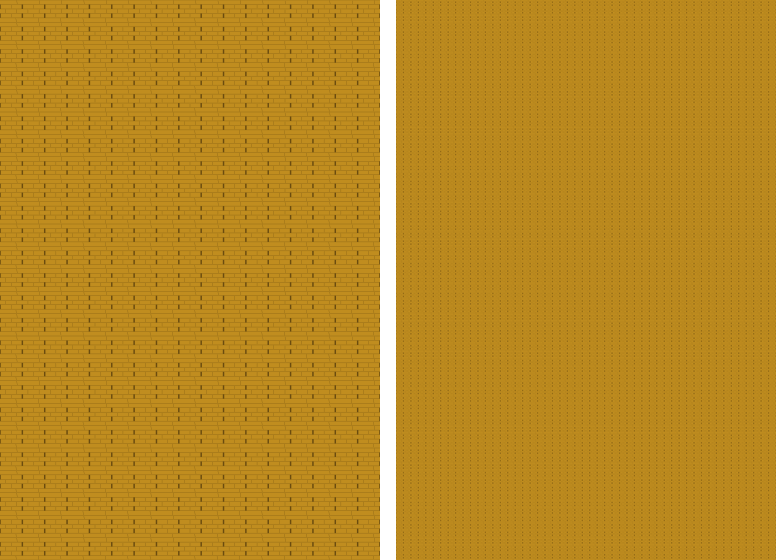
Left: one tile. Right: repeated 3 by 3.
Reproduce this texture procedurally as a WebGL 1 fragment shader.

```glsl
precision highp float;

// Ochre brick wall, 17 by 25 square repeats of five courses each: three courses
// of short bricks, with dark slots in two of them, between two of long bricks.
// Thin mortar lines are box filtered so that they stay even at any size.

uniform vec2 u_resolution;

const vec2 REPEATS = vec2(17.0, 25.0);
const float COURSES = 5.0;
const float MORTAR_WIDTH = 0.015;
const float SLOT_WIDTH = 0.065;
const float SLANT = 0.12;

const vec3 BRICK = vec3(0.752, 0.552, 0.120);
const vec3 MORTAR = vec3(0.51, 0.37, 0.08);
const vec3 SLOT = vec3(0.42, 0.30, 0.06);

// Signed distance to the nearest multiple of a spacing.
float wrapped(float d, float spacing) {
  return mod(d + 0.5 * spacing, spacing) - 0.5 * spacing;
}

// Share of a pixel centred at distance d that a band of the given width covers.
float bandCoverage(float d, float width, float pixel) {
  float low = max(d - 0.5 * pixel, -0.5 * width);
  float high = min(d + 0.5 * pixel, 0.5 * width);
  return max(high - low, 0.0) / pixel;
}

// Mortar in x and slots in y, for the upright joints of one course.
vec2 courseJoints(vec2 p, float course, vec2 pixel) {
  float height = 1.0 / COURSES;
  float dy = wrapped(p.y - (course + 0.5) * height, 1.0);
  float inside = bandCoverage(dy, height, pixel.y);

  float isLong = step(1.5, abs(course - 2.0));
  float isSlotted = mod(course, 2.0);
  float spacing = mix(0.5, 1.0, isLong);
  float shortOffset = mix(0.25, 0.0, isSlotted);
  float longOffset = mix(0.76, 0.72, step(2.0, course));
  float offset = mix(shortOffset, longOffset + SLANT * dy, isLong);

  float joint = bandCoverage(wrapped(p.x - offset, spacing), MORTAR_WIDTH, pixel.x);
  float slot = bandCoverage(wrapped(p.x, 1.0), SLOT_WIDTH, pixel.x);
  return inside * vec2(joint, slot * isSlotted);
}

void main() {
  // Position inside the repeats, with courses counted downwards.
  vec2 uv = gl_FragCoord.xy / u_resolution;
  vec2 p = vec2(uv.x, 1.0 - uv.y) * REPEATS;
  vec2 pixel = REPEATS / u_resolution;

  // Upright joints and slots of every course.
  vec2 joints = vec2(0.0);
  for (int i = 0; i < 5; i++) {
    joints += courseJoints(p, float(i), pixel);
  }

  // Level joints between the courses.
  float bed = bandCoverage(wrapped(p.y, 1.0 / COURSES), MORTAR_WIDTH, pixel.y);

  vec3 color = mix(BRICK, MORTAR, clamp(max(bed, joints.x), 0.0, 1.0));
  color = mix(color, SLOT, clamp(joints.y, 0.0, 1.0));
  gl_FragColor = vec4(color, 1.0);
}
```
